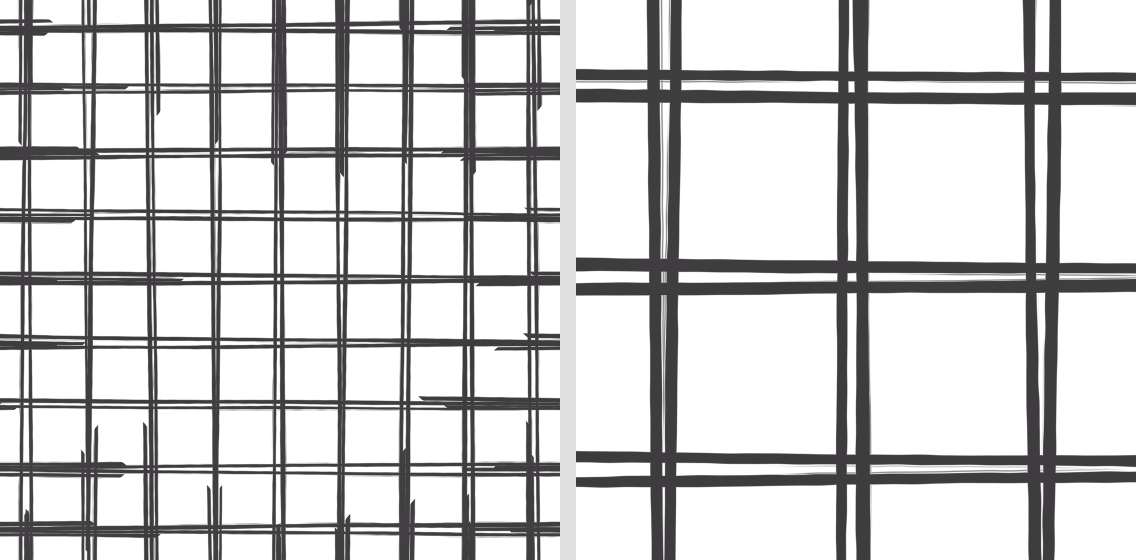
Left, the full canvas; right, a detail of the centre.
Write a Shadertoy shader that draws this pattern.

```glsl
const float LINES = 9.0;            // lines each way
const float FIRST = 0.048;          // centre of the first line
const float SPACING = 0.1125;
const float LINE_JITTER = 0.003;
const float PAIR_OFFSET = 0.0056;   // half the gap between paired strokes
const float HALF_WIDTH = 0.0034;
const float WIDTH_VARIATION = 0.0016;
const float WOBBLE = 0.0026;
const float ROUGHNESS = 0.0005;
const float HAIR_GAP = 0.0017;
const float HAIR_WIDTH = 0.0004;
const vec3 PAPER = vec3(1.0);
const vec3 INK = vec3(0.25, 0.24, 0.25);

float hash(float n) {
    return fract(sin(n * 12.9898 + 4.137) * 43758.547);
}

float noise(float x) {
    float i = floor(x), f = fract(x);
    return mix(hash(i), hash(i + 1.0), f * f * (3.0 - 2.0 * f));
}

float coverage(float dist, float aa) {
    return 1.0 - smoothstep(-aa, aa, dist);
}

// One brush stroke; t runs along it from 0 to len.
float stroke(float across, float t, float len, float seed, float aa) {
    float side = hash(seed + 1.0) < 0.5 ? -1.0 : 1.0;
    float drift = side * mix(0.004, 0.011, hash(seed + 2.0));
    float bend = (noise(t * 4.0 + seed * 7.0) - 0.5) * WOBBLE;
    float d = across - drift * (t - 0.6) - bend;

    // Slow pressure changes plus a fine dry edge
    float halfWidth = HALF_WIDTH
        + (hash(seed + 3.0) - 0.5) * WIDTH_VARIATION
        + (noise(t * 6.0 + seed * 3.0) - 0.5) * WIDTH_VARIATION
        + (noise(t * 70.0 + seed * 5.0 + step(0.0, d) * 31.0) - 0.5) * ROUGHNESS;

    // Slanted, rounded ends
    float slant = d * side * 1.2;
    float ends = max(-t + slant, t - len + slant);
    float radius = halfWidth * 0.6;
    vec2 corner = vec2(abs(d) - halfWidth, ends) + radius;
    float body = length(max(corner, 0.0)) + min(max(corner.x, corner.y), 0.0) - radius;

    // Broken bristle mark beside the stroke
    float hair = abs(d * side - halfWidth - HAIR_GAP * noise(t * 5.0 + seed)) - HAIR_WIDTH;
    float broken = smoothstep(0.4, 0.6, noise(t * 9.0 + seed * 11.0));
    float bristle = coverage(max(hair, ends), aa) * broken * 0.6;

    return max(coverage(body, aa), bristle);
}

// Paired strokes whose ends run on past their starts across the border.
float lineSet(float across, float along, float setSeed, float aa) {
    float index = clamp(floor((across - FIRST) / SPACING + 0.5), 0.0, LINES - 1.0);
    float lineSeed = setSeed + index * 17.0;
    float d = across - FIRST - index * SPACING - (hash(lineSeed) - 0.5) * 2.0 * LINE_JITTER;
    float ink = 0.0;
    for (int pair = 0; pair < 2; pair++) {
        float seed = lineSeed + float(pair) * 6.3;
        float offset = (float(pair) * 2.0 - 1.0) * PAIR_OFFSET;
        float start = 0.74 + 0.22 * hash(seed + 4.0);
        float len = 1.2 + 0.2 * hash(seed + 5.0);
        for (int lap = 0; lap < 2; lap++) {
            float t = fract(along - start + 0.05) - 0.05 + float(lap);
            ink = max(ink, stroke(d - offset, t, len, seed, aa));
        }
    }
    return ink;
}

void mainImage(out vec4 fragColor, in vec2 fragCoord) {
    vec2 uv = fragCoord / iResolution.xy;
    uv.y = 1.0 - uv.y;              // lines are counted from the top
    float aa = 0.8 / min(iResolution.x, iResolution.y);

    float vertical = lineSet(uv.x, uv.y, 3.0, aa);
    float horizontal = lineSet(uv.y, uv.x, 211.0, aa);

    // Ink layers, with a faint tonal drift
    float tone = (noise(uv.x * 13.0) + noise(uv.y * 13.0 + 40.0) - 1.0) * 0.015;
    float ink = max(vertical, horizontal);
    fragColor = vec4(mix(PAPER, INK + tone, ink), 1.0);
}
```
